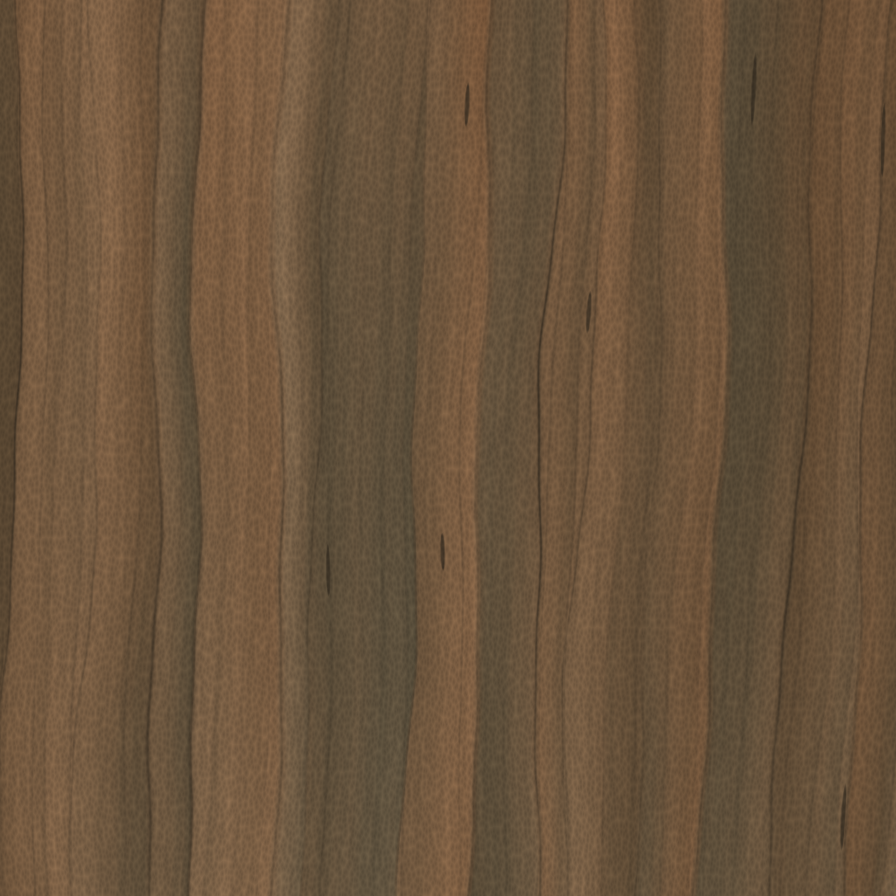
Give the GLSL for this texture, as a three.js fragment shader.

```glsl
varying vec2 vUv;

const vec3 UMBER = vec3(0.345, 0.285, 0.205);
const vec3 WALNUT = vec3(0.435, 0.338, 0.240);
const vec3 HONEY = vec3(0.515, 0.394, 0.282);
const vec3 RUST_SHIFT = vec3(0.030, -0.016, -0.032);
const vec3 VEIN = vec3(0.185, 0.155, 0.115);

struct Band { float left; float right; float id; };

float hash1(float n) { return fract(sin(n * 127.1 + 3.7) * 4375.85); }

vec2 hash2(vec2 p) {
  vec2 q = vec2(dot(p, vec2(127.1, 311.7)), dot(p, vec2(269.5, 183.3)));
  return fract(sin(q) * 4375.85);
}

// Cellular noise: distance to the nearest scattered point
float cellular(vec2 p) {
  vec2 cell = floor(p), f = fract(p);
  float nearest = 4.0;
  for (int j = -1; j <= 1; j++) {
    for (int i = -1; i <= 1; i++) {
      vec2 o = vec2(float(i), float(j));
      vec2 d = o + hash2(cell + o) - f;
      nearest = min(nearest, dot(d, d));
    }
  }
  return sqrt(nearest);
}

// Wandering growth line number k, in band units
float edgeAt(float k, float y, float seed) {
  float h = hash1(k + seed), phase = h * 40.0;
  float wander = 0.09 * sin(y * 5.0 + phase) + 0.04 * sin(y * 12.0 + phase * 2.0)
               + 0.012 * sin(y * 41.0 + phase * 3.0);
  return k + 0.6 * (h - 0.5) + wander;
}

// Distances to the lines on both sides, in canvas units
Band findBand(vec2 p, float count, float seed) {
  float x = p.x * count, base = floor(x);
  Band b = Band(9.0, 9.0, base);
  for (int i = -1; i <= 2; i++) {
    float k = base + float(i), d = x - edgeAt(k, p.y, seed);
    if (d >= 0.0) { b.left = d; b.id = k; }
    else b.right = min(b.right, -d);
  }
  b.left /= count;
  b.right /= count;
  return b;
}

// Random tone beside a line: side 0 is the band's left, 1 its right
float sideTone(float id, float side, float y, float seed) {
  float h = hash1(id * 2.0 + side + seed);
  return h + 0.16 * sin(y * 4.0 + h * 30.0);
}

float edgeSoftness(float k, float seed) {
  return mix(0.0015, 0.012, pow(hash1(k + seed + 5.3), 2.0));
}

// Tone running across a band, blended over the lines
float bandTone(Band b, float y, float seed) {
  float t = smoothstep(0.0, 1.0, b.left / (b.left + b.right));
  float own = mix(sideTone(b.id, 0.0, y, seed), sideTone(b.id, 1.0, y, seed), t);
  float l = smoothstep(0.0, edgeSoftness(b.id, seed), b.left);
  float r = smoothstep(0.0, edgeSoftness(b.id + 1.0, seed), b.right);
  own = mix(sideTone(b.id - 1.0, 1.0, y, seed), own, 0.5 + 0.5 * l);
  return mix(sideTone(b.id + 1.0, 0.0, y, seed), own, 0.5 + 0.5 * r);
}

// Dark core and soft halo of line k
float vein(float d, float k, float y, float seed) {
  float h = hash1(k + seed + 9.1);
  float strength = mix(0.25, 0.8, h) * (0.75 + 0.25 * sin(y * 7.0 + h * 50.0));
  float width = mix(0.0013, 0.0021, hash1(k + seed + 2.6));
  return strength * (0.72 * exp(-d * d / (width * width)) + 0.24 * exp(-d / 0.008));
}

float veins(Band b, float y, float seed) {
  return max(vein(b.left, b.id, y, seed), vein(b.right, b.id + 1.0, y, seed));
}

// Sparse tapered dark dashes
float flecks(vec2 p, vec2 grid) {
  vec2 cell = floor(p * grid), h = hash2(cell);
  vec2 d = (fract(p * grid) - mix(vec2(0.3), vec2(0.7), h)) / grid;
  float along = d.y / mix(0.015, 0.05, h.x);
  float width = 0.0026 * max(1.0 - along * along, 0.0);
  float body = 1.0 - smoothstep(width * 0.3, width + 0.0012, abs(d.x));
  return body * smoothstep(0.0, 0.0012, width) * step(0.78, hash2(cell + 17.0).x);
}

void main() {
  // Lean and shared sway of the growth lines
  vec2 p = vUv;
  p.x -= (0.015 + 0.035 * vUv.x) * vUv.y;
  p.x += 0.005 * sin(vUv.y * 6.5 + vUv.x * 9.0) + 0.002 * sin(vUv.y * 17.0 - vUv.x * 14.0);

  // Broad bands, narrow bands and fine streaks
  Band broad = findBand(p, 14.0, 21.0);
  Band narrow = findBand(p, 34.0, 63.0);
  float streak = sin(p.x * 310.0 + 2.0 * sin(p.y * 3.0)) + sin(p.x * 523.0 + 1.5 * sin(p.y * 5.0 + 1.0));
  float tone = 0.5 + 0.85 * (bandTone(broad, p.y, 21.0) - 0.5)
             + 0.26 * (bandTone(narrow, p.y, 63.0) - 0.5) + 0.025 * streak;
  float warmth = bandTone(broad, p.y, 140.0) - 0.5 + 0.45 * (vUv.y - 0.5);

  vec3 color = mix(UMBER, WALNUT, clamp(tone * 2.0, 0.0, 1.0));
  color = mix(color, HONEY, clamp(tone * 2.0 - 1.0, 0.0, 1.0));
  color += RUST_SHIFT * warmth;

  // Growth lines and flecks
  float dark = max(veins(broad, p.y, 21.0), 0.32 * veins(narrow, p.y, 63.0));
  dark = max(dark, 0.7 * flecks(p, vec2(7.0, 4.0)));
  color = mix(color, VEIN, dark);

  // Fine pores and long fibres
  float pores = cellular(p * vec2(250.0, 130.0)) - 0.45;
  float fibres = cellular(p * vec2(170.0, 16.0)) - 0.45;
  color *= 1.0 + 0.20 * pores + 0.09 * fibres;
  gl_FragColor = vec4(color, 1.0);
}
```
